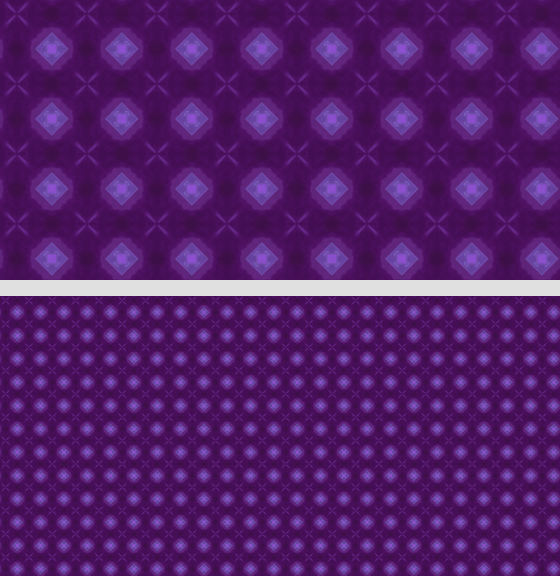
Top, the tile; bottom, the same tile 3 across and 3 down.
Write a Shadertoy shader that draws this pattern.

```glsl
const vec2 REPEATS = vec2(8.0, 4.0);
const vec2 DIAMOND_CENTER = vec2(0.74, 0.302);

const vec3 SHADOW = vec3(0.235, 0.06, 0.27);
const vec3 GROUND = vec3(0.262, 0.055, 0.325);
const vec3 PLUM = vec3(0.315, 0.07, 0.395);
const vec3 HALO = vec3(0.38, 0.15, 0.49);
const vec3 LILAC = vec3(0.41, 0.26, 0.63);
const vec3 RIM = vec3(0.50, 0.37, 0.74);
const vec3 CORE = vec3(0.56, 0.31, 0.82);

float hash(vec2 p) {
    return fract(sin(dot(p, vec2(127.1, 311.7))) * 43758.5453);
}

// Value noise whose lattice wraps after the given period
float wrapNoise(vec2 p, vec2 period) {
    vec2 i = floor(p);
    vec2 f = fract(p);
    f = f * f * (3.0 - 2.0 * f);
    vec2 a = mod(i, period);
    vec2 b = mod(i + 1.0, period);
    return mix(mix(hash(a), hash(vec2(b.x, a.y)), f.x),
               mix(hash(vec2(a.x, b.y)), hash(b), f.x), f.y);
}

float fbm(vec2 p, vec2 period) {
    float sum = 0.0;
    float weight = 0.5;
    for (int i = 0; i < 3; i++) {
        sum += weight * wrapNoise(p, period);
        p *= 2.0;
        period *= 2.0;
        weight *= 0.5;
    }
    return sum / 0.875;
}

float fill(float d, float soft) {
    return 1.0 - smoothstep(-soft, soft, d);
}

float stroke(float d, float halfWidth, float soft) {
    return fill(abs(d) - halfWidth, soft);
}

float box(vec2 p, float halfSize) {
    return max(abs(p.x), abs(p.y)) - halfSize;
}

float diamond(vec2 p, float reach) {
    return (abs(p.x) + abs(p.y) - reach) * 0.7071;
}

// Scalloped disc with its tips on the axes
float scallops(vec2 p, float radius, float wobble) {
    float a = atan(p.y, p.x);
    return length(p) - radius - 0.012 * cos(4.0 * a)
         - 0.007 * cos(16.0 * a) - wobble;
}

// Four diagonal petals that widen away from the middle
float crossArms(vec2 p, float soft) {
    vec2 m = abs(p);
    float along = (m.x + m.y) * 0.7071;
    float across = abs(m.x - m.y) * 0.7071;
    float width = 0.006 + 0.075 * along;
    float ends = smoothstep(0.0, 0.05, along) * (1.0 - smoothstep(0.13, 0.26, along));
    return fill(across - width, 0.012 + soft) * ends;
}

vec3 background(vec2 m, vec2 corner, float cloud, float soft) {
    float edgeSpot = min(length(m - vec2(0.5, 0.0)), length(m - vec2(0.0, 0.5)));
    vec3 col = mix(GROUND, PLUM, smoothstep(0.38, 0.72, cloud) * 0.65);
    float ray = exp(-abs(m.x - m.y) * 16.0) * smoothstep(0.04, 0.2, length(corner));
    col = mix(col, PLUM, 0.75 * ray);
    col = mix(col, SHADOW, 0.85 * fill(edgeSpot - 0.11 - 0.08 * (cloud - 0.5), 0.07));
    return mix(col, vec3(0.44, 0.20, 0.61), 0.85 * crossArms(corner, soft));
}

vec3 medallion(vec3 col, vec2 p, float cloud, float soft) {
    float wobble = 0.045 * (cloud - 0.5);
    col = mix(col, PLUM, 0.75 * fill(scallops(p, 0.355, wobble * 2.0), 0.04));
    col = mix(col, HALO * (0.93 + 0.14 * cloud), 0.92 * fill(scallops(p, 0.295, wobble), 0.012 + soft));

    // Diamond face and its thin rim
    float d = diamond(p, 0.23);
    col = mix(col, LILAC * (0.92 + 0.16 * cloud), fill(d, soft));
    col = mix(col, RIM, 0.7 * stroke(d, 0.005, 0.004 + soft));

    // Broken glints framing the core
    vec2 m = abs(p);
    float glint = stroke(box(p, 0.102), 0.007, 0.008 + soft);
    glint *= smoothstep(0.025, 0.06, min(m.x, m.y)) * fill(diamond(p, 0.19), 0.012);
    col = mix(col, vec3(0.58, 0.49, 0.83), 0.65 * glint);
    col = mix(col, RIM, 0.45 * fill(box(p, 0.085), 0.012));
    return mix(col, CORE, 0.9 * fill(box(p, 0.06), 0.006 + soft));
}

void mainImage(out vec4 fragColor, in vec2 fragCoord) {
    vec2 grid = fragCoord / iResolution.xy * REPEATS;
    float soft = 0.75 * REPEATS.y / iResolution.y;

    // Mirrored cell around each diamond, with a cross on its corners
    vec2 p = fract(grid - DIAMOND_CENTER + 0.5) - 0.5;
    vec2 corner = fract(grid - DIAMOND_CENTER) - 0.5;
    vec2 m = abs(p);
    float cloud = fbm(m * 14.0, vec2(64.0));

    vec3 col = background(m, corner, cloud, soft);
    col = medallion(col, p, cloud, soft);

    // Faint cloth grain across the whole sheet
    float grain = fbm(grid * 16.0, REPEATS * 16.0);
    fragColor = vec4(col * (0.96 + 0.08 * grain), 1.0);
}
```
